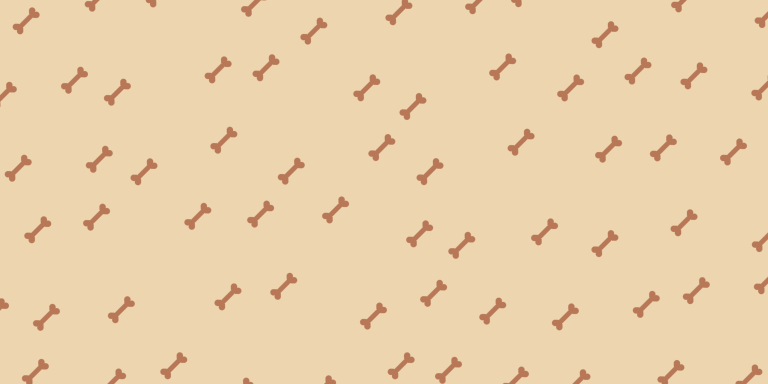
Write a WebGL 1 fragment shader that draws this pattern.

```glsl
precision highp float;

// Small brown bones scattered over a plain cream ground, all tilted the same way.
// A staggered grid holds one jittered bone per cell; each bone is a distance
// function of capsules, folded by symmetry into one quadrant.

uniform vec2 u_resolution;

vec2 hash22(vec2 p) {
  return fract(sin(vec2(dot(p, vec2(127.1, 311.7)), dot(p, vec2(269.5, 183.3)))) * 43758.5453);
}

float capsule(vec2 p, vec2 a, vec2 b, float radius) {
  vec2 pa = p - a, ba = b - a;
  return length(pa - ba * clamp(dot(pa, ba) / dot(ba, ba), 0.0, 1.0)) - radius;
}

// Bone along the x axis: a straight shaft with two knobs at each end
float bone(vec2 p) {
  p = abs(p);
  float shaft = capsule(p, vec2(0.0), vec2(0.025, 0.0), 0.0063);
  float knob = capsule(p, vec2(0.0255, 0.003), vec2(0.0300, 0.0078), 0.0083);
  return min(shaft, knob);
}

void main() {
  vec2 uv = gl_FragCoord.xy / u_resolution.y;
  float pixel = 1.0 / u_resolution.y;

  // Staggered cells, with jitter small enough to keep each bone inside its own
  float cellSize = 0.187;
  vec2 grid = uv / cellSize + vec2(0.2, 0.35);
  grid.x += 0.37 * floor(grid.y);
  vec2 cell = floor(grid);
  vec2 jitter = (hash22(cell + 7.0) - 0.5) * 0.58;
  vec2 p = (fract(grid) - 0.5 - jitter) * cellSize;

  // Turn the bone to rise from lower left to upper right
  p = vec2(p.x + p.y, p.y - p.x) * 0.7071;
  float coverage = 1.0 - smoothstep(-0.75 * pixel, 0.75 * pixel, bone(p));

  vec3 cream = vec3(0.93, 0.835, 0.69);
  vec3 brown = vec3(0.72, 0.47, 0.34);
  gl_FragColor = vec4(mix(cream, brown, coverage), 1.0);
}
```
